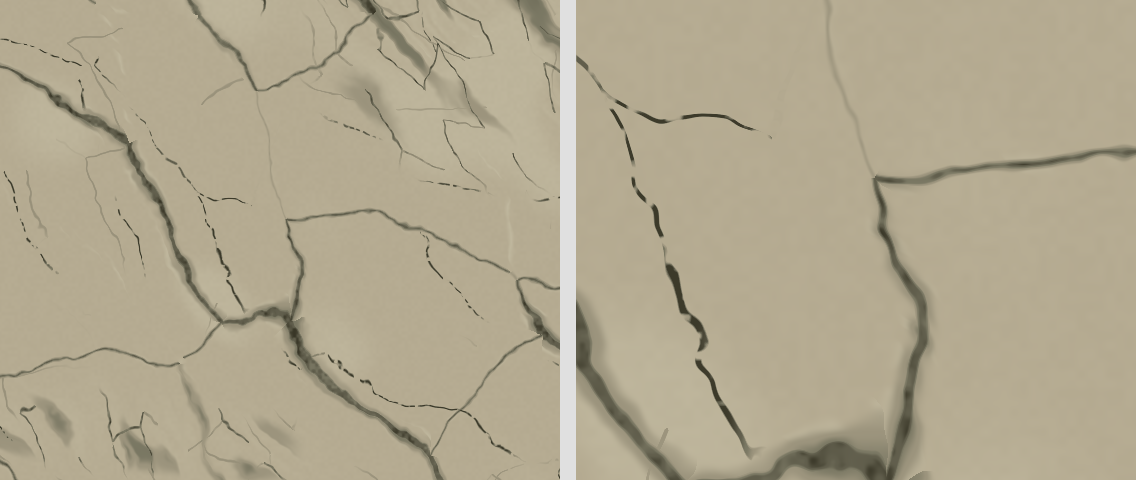
Left, the full canvas; right, a detail of the centre.
Give the GLSL for this texture, as a Shadertoy shader.

```glsl
// Beige marble slab with slanted grey-green veins, broken dark cracks and faint hairlines.

const vec3 STONE = vec3(0.71, 0.67, 0.57);
const vec3 PALE  = vec3(0.76, 0.73, 0.63);
const vec3 HAZE  = vec3(0.61, 0.58, 0.49);
const vec3 SLATE = vec3(0.48, 0.47, 0.39);
const vec3 MOSS  = vec3(0.38, 0.37, 0.30);
const vec3 INK   = vec3(0.22, 0.21, 0.15);

struct Vein { float dist; float id; float align; };

vec2 hash2(vec2 p) {
    vec3 a = fract(p.xyx * vec3(0.1031, 0.1030, 0.0973));
    a += dot(a, a.yzx + 33.33);
    return fract((a.xx + a.yz) * a.zy);
}

float noise(vec2 p) {
    vec2 i = floor(p), f = fract(p);
    f = f * f * (3.0 - 2.0 * f);
    float low  = mix(hash2(i).x, hash2(i + vec2(1, 0)).x, f.x);
    float high = mix(hash2(i + vec2(0, 1)).x, hash2(i + vec2(1, 1)).x, f.x);
    return mix(low, high, f.y);
}

vec2 wobble(vec2 p, float scale, float amount) {
    return amount * (vec2(noise(p * scale), noise(p * scale + 37.0)) - 0.5);
}

// Cell borders: distance in canvas units, a value per border, and how far it follows the grain
Vein veinNet(vec2 q, vec2 freq, float seed) {
    vec2 cell = floor(q * freq), f = fract(q * freq);
    vec2 nearCell = vec2(0), toNear = vec2(0);
    float nearest = 9.0;
    for (int j = -1; j <= 1; j++)
    for (int i = -1; i <= 1; i++) {
        vec2 g = vec2(i, j);
        vec2 r = g + hash2(cell + g + seed) - f;
        if (dot(r, r) < nearest) { nearest = dot(r, r); toNear = r; nearCell = g; }
    }
    Vein v = Vein(9.0, 0.0, 0.0);
    for (int j = -2; j <= 2; j++)
    for (int i = -2; i <= 2; i++) {
        vec2 g = nearCell + vec2(i, j);
        vec2 r = g + hash2(cell + g + seed) - f;
        vec2 gap = r - toNear;
        if (dot(gap, gap) < 1e-4) continue;
        vec2 n = normalize(gap);
        vec2 slope = n * freq;
        float d = dot(0.5 * (toNear + r), n) / length(slope);
        if (d < v.dist) {
            float id = hash2(2.0 * cell + nearCell + g + seed * 1.7).y;
            v = Vein(d, id, abs(slope.y) / length(slope));
        }
    }
    return v;
}

float stroke(float dist, float halfWidth, float soft) {
    return 1.0 - smoothstep(halfWidth - soft * 0.5, halfWidth + soft, dist);
}

vec3 stoneColor(vec3 ground, float shade) {
    vec3 c = mix(ground, HAZE, smoothstep(0.0, 0.3, shade));
    c = mix(c, SLATE, smoothstep(0.3, 0.55, shade));
    c = mix(c, MOSS, smoothstep(0.55, 0.75, shade));
    return mix(c, INK, smoothstep(0.75, 1.0, shade));
}

// Crowded areas: the upper right corner and a band along the lower left
float crowding(vec2 p) {
    float corner = 1.0 - smoothstep(0.15, 0.52, length((p - vec2(1.05, 0.93)) * vec2(1.0, 1.25)));
    float band = 1.0 - smoothstep(0.02, 0.13, abs(p.y - 0.09 + 0.12 * (p.x - 0.3)));
    return max(corner, 0.65 * band * (1.0 - smoothstep(0.5, 0.75, p.x)));
}

void mainImage(out vec4 fragColor, in vec2 fragCoord) {
    vec2 p = fragCoord / iResolution.y;
    float px = 1.0 / iResolution.y;
    vec2 q = vec2(dot(p, vec2(0.64, -0.77)), dot(p, vec2(0.77, 0.64))) + 5.0;
    vec2 bent = q + wobble(p, 5.0, 0.09) + wobble(p, 18.0, 0.022) + wobble(p, 65.0, 0.007);
    float crowd = crowding(p);
    float streak = noise(bent * vec2(14.0, 85.0));
    float grit = noise(p * 150.0);
    float swell = noise(q * vec2(6.0, 4.0) + 11.0);

    // Broad veins, swelling and tapering along the grain
    Vein broad = veinNet(bent, vec2(1.8, 3.5), 3.0);
    float present = smoothstep(0.32, 0.5, broad.id);
    float body = present * smoothstep(0.55, 0.95, broad.align) * smoothstep(0.2, 0.75, swell);
    float core = stroke(broad.dist, 0.0012 + 0.0065 * body, 0.003 + px);
    float shade = present * core * (0.52 + 0.25 * streak + 0.25 * grit);
    float halo = stroke(broad.dist, 0.015 * body, 0.012) * smoothstep(0.02, 0.3, body);
    shade = max(shade, halo * (0.12 + 0.5 * streak));

    // Thin cracks, broken into dashes
    Vein crack = veinNet(bent + 0.37, vec2(2.3, 3.9), 19.0);
    float dashes = smoothstep(0.2, 0.55, grit) * smoothstep(0.25, 0.5, noise(q * 9.0));
    float crackLine = stroke(crack.dist, 0.0014, px) * smoothstep(0.42, 0.55, crack.id);
    shade = max(shade, crackLine * dashes * 0.95);

    // Faint hairlines
    Vein hair = veinNet(bent + 1.9, vec2(3.2, 7.0), 41.0);
    float hairLine = stroke(hair.dist, 0.0014, px) * smoothstep(0.5, 0.7, hair.id);
    shade = max(shade, hairLine * smoothstep(0.3, 0.65, noise(q * 7.0 + 3.0)) * 0.36);

    // Dense splinters and smudges in the crowded areas
    Vein splinter = veinNet(bent + 2.7, vec2(6.0, 13.0), 67.0);
    float splinterLine = stroke(splinter.dist, 0.0016, px) * smoothstep(0.4, 0.6, splinter.id);
    shade = max(shade, splinterLine * smoothstep(0.1, 0.5, crowd) * (0.4 + 0.55 * grit));
    float smudge = smoothstep(0.62, 0.76, noise(bent * vec2(5.0, 19.0) + 7.0));
    shade = max(shade, smudge * smoothstep(0.2, 0.7, crowd) * (0.28 + 0.35 * streak));

    // Quiet ground with pale flecks beside the veins
    float mottle = smoothstep(0.62, 0.9, noise(q * vec2(4.0, 7.0) + 23.0));
    float fleck = stroke(broad.dist, 0.025 * body, 0.012) * smoothstep(0.55, 0.8, streak);
    vec3 ground = mix(STONE, PALE, max(0.6 * mottle, max(fleck, 0.5 * crowd * streak)));
    ground += 0.012 * (grit - 0.5);
    fragColor = vec4(stoneColor(ground, shade), 1.0);
}
```
